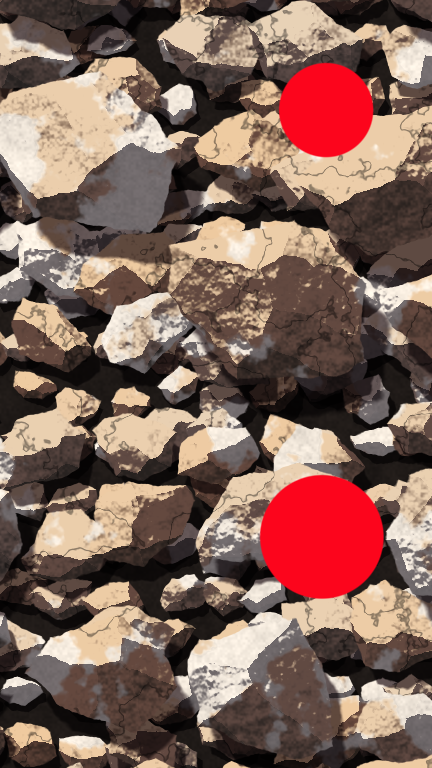
This texture is drawn by a WebGL 2 fragment shader. Its source:

```glsl
#version 300 es
precision highp float;
// A sunlit heap of broken brown rock with two flat red discs on top.
// Each rock is a convex polyhedron seen from above its facets; three grids of
// jittered rocks, small to large, are painted in order with cast shadows.

uniform vec2 u_resolution;
out vec4 fragColor;

float hash(vec2 p) {
  vec3 q = fract(p.xyx * 0.1031 + 0.17);
  q += dot(q, q.yzx + 33.33);
  return fract((q.x + q.y) * q.z);
}

float noise(vec2 p) {
  vec2 i = floor(p), f = fract(p);
  f = f * f * (3.0 - 2.0 * f);
  return mix(mix(hash(i), hash(i + vec2(1, 0)), f.x),
             mix(hash(i + vec2(0, 1)), hash(i + vec2(1, 1)), f.x), f.y);
}

float fbm(vec2 p) {
  float sum = 0.0, amp = 0.5;
  for (int i = 0; i < 5; i++) {
    sum += amp * noise(p);
    p = mat2(1.6, 1.2, -1.2, 1.6) * p + 7.3;
    amp *= 0.52;
  }
  return sum;
}

// Distance inside the outline; also gives the slope of the facet under q.
float rockShape(vec2 q, vec2 id, out vec3 facet) {
  float edge = 9.0, height = 9.0;
  facet = vec3(0, 0, 1);
  for (float k = 0.0; k < 7.0; k++) {
    vec2 key = id + k * vec2(3.1, 5.7);
    float a = 6.2832 * (k + 0.7 * hash(key)) / 7.0;
    vec2 dir = vec2(cos(a), sin(a));
    float e = 0.75 + 0.25 * hash(key + 11.0) - dot(dir, q);
    float slope = 0.8 + 1.6 * hash(key + 23.0);
    edge = min(edge, e);
    if (e * slope < height) { height = e * slope; facet = vec3(dir * slope, 1); }
  }
  for (float k = 0.0; k < 4.0; k++) {
    vec2 key = id + k * vec2(6.3, 2.9) + 41.0;
    vec2 tilt = (vec2(hash(key), hash(key + 9.0)) - 0.5) * 1.6;
    float h = 0.5 + 0.25 * hash(key + 17.0) - dot(tilt, q);
    if (h < height) { height = h; facet = vec3(tilt, 1); }
  }
  return edge;
}

// Stone colour from light, surface grain, rock tone and amount of quartz.
vec3 stone(float light, float grain, float tone, float quartz) {
  float sun = smoothstep(0.34, 0.5, light);
  vec3 shade = mix(vec3(0.15, 0.13, 0.12), vec3(0.38, 0.295, 0.265),
                   smoothstep(-0.7, 0.25, light + (grain - 0.5) * 0.8));
  shade *= mix(vec3(1.06, 0.95, 0.88), vec3(0.95, 1.0, 1.06), tone);
  vec3 lit = mix(vec3(0.56, 0.465, 0.385), vec3(0.91, 0.815, 0.69),
                 smoothstep(0.3, 0.85, light + (grain - 0.42) * 1.1));
  lit *= mix(vec3(1.03, 0.97, 0.9), vec3(1.0, 1.01, 1.04), tone);
  vec3 white = mix(vec3(0.45, 0.43, 0.44), vec3(0.96, 0.93, 0.89), sun);
  return mix(mix(shade, lit, sun), white * (0.85 + 0.3 * grain), quartz);
}

void main() {
  vec2 p = gl_FragCoord.xy / u_resolution.x;
  float px = 1.0 / u_resolution.x;

  // Surface relief shared by all rocks
  float relief = fbm(p * 13.0);
  vec2 bump = vec2(fbm((p + vec2(0.006, 0)) * 13.0),
                   fbm((p + vec2(0, 0.006)) * 13.0)) - relief;
  float grit = noise(p * 170.0) * 0.6 + noise(p * 85.0 + 5.0) * 0.4;
  float grain = mix(relief, grit, 0.42);
  float veins = fbm(p * 9.0 + 31.0);
  vec2 warped = p + (vec2(relief, fbm(p * 14.0 + 50.0)) - 0.5) * 0.035;

  vec3 sunDir = normalize(vec3(-0.35, 0.72, 0.52));
  vec3 col = vec3(0.12, 0.10, 0.09) * (0.6 + 0.8 * grain);

  // Rocks, back to front
  for (float layer = 0.0; layer < 3.0; layer++) {
    float cell = 0.115 * pow(1.87, layer);
    vec2 base = floor(p / cell);
    for (float j = 1.0; j >= -1.0; j--)
    for (float i = -1.0; i <= 1.0; i++) {
      vec2 id = base + vec2(i, j);
      vec2 key = id * 1.37 + layer * 57.0 + 13.0;
      if (hash(key + 3.0) > 0.98 - 0.1 * layer) continue;
      vec2 jitter = vec2(hash(key + 5.0), hash(key + 8.0)) - 0.5;
      float radius = cell * mix(0.44, 0.64, hash(key + 19.0));
      float a = (hash(key + 29.0) - 0.5) * 1.3;
      mat2 turn = mat2(cos(a), sin(a), -sin(a), cos(a));
      vec2 squash = vec2(1.0, mix(1.1, 1.6, hash(key + 37.0)));
      vec2 v = (warped - (id + 0.5 + jitter * 0.5) * cell) / radius;
      vec3 n;

      // Shadow thrown down and to the right
      float shadow = rockShape(turn * (v + vec2(-0.2, 0.34)) * squash, key, n);
      col *= mix(vec3(1), vec3(0.4, 0.36, 0.38), smoothstep(-0.02, 0.05, shadow));

      float edge = rockShape(turn * v * squash, key, n);
      float cover = smoothstep(-px, px, edge * radius);
      if (cover <= 0.0) continue;
      n.xy = (n.xy * squash) * turn - bump * 4.5;
      float light = dot(normalize(n), sunDir) + (grit - 0.5) * 0.12;
      float rich = step(0.76, hash(key + 47.0));
      float quartz = smoothstep(0.02, 0.1, veins - mix(0.62, 0.4, rich)) * 0.9;
      vec3 rock = stone(light, grain, hash(key + 53.0), quartz);
      rock *= 1.0 - 0.4 * smoothstep(0.022, 0.0, abs(veins - 0.5)) * (1.0 - quartz);
      col = mix(col, rock, cover);
    }
  }

  // Red discs
  float disc = min(length(p - vec2(0.755, 1.523)) - 0.109,
                   length(p - vec2(0.745, 0.535)) - 0.143);
  col = mix(vec3(0.99, 0.02, 0.11), col, smoothstep(-px, px, disc));
  fragColor = vec4(clamp(col, 0.0, 1.0), 1.0);
}
```
